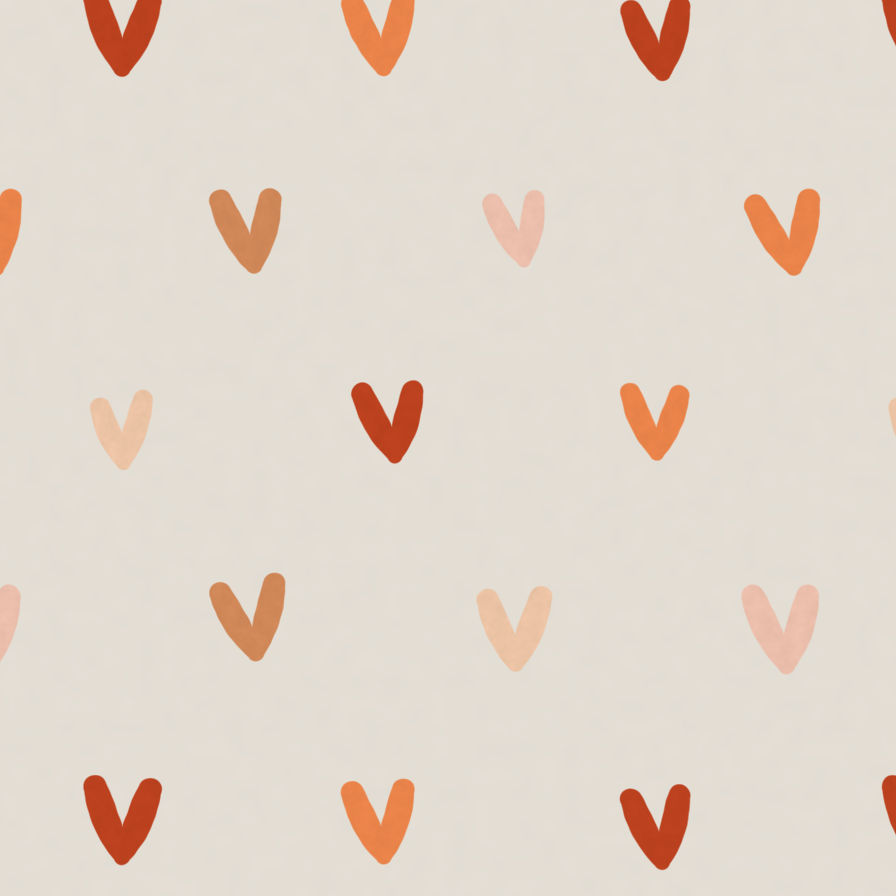
This pattern is drawn by a Shadertoy shader. Its source:

```glsl
// Hand-painted hearts scattered on warm paper: a staggered lattice whose colours
// repeat every 3 columns by 4 rows. Each heart is two swelling, bowed strokes that
// meet at a tip; hashes vary its pose and gradient noise roughens its paint.

// Layout, in canvas heights
const vec2 PITCH = vec2(0.297, 0.220);
const vec2 ORIGIN = vec2(0.129, 0.081);
const vec2 TILE = vec2(3.0, 4.0);
const vec2 JITTER = vec2(0.009, 0.007);

// Heart shape
const float HEIGHT = 0.076;       // tip centre to lobe centre
const float HALF_SPREAD = 0.0295; // half the distance between lobes
const float TIP_SHIFT = 0.007;    // mean sideways offset of the tip
const float LOBE_RADIUS = 0.0130;
const float TIP_RADIUS = 0.0095;
const float SWELL = 0.0040;       // extra stroke radius at mid length
const float BOW = 0.0020;         // outward bend of each stroke

// Variation between hearts
const float SIZE_VARY = 0.09;
const float LEAN_VARY = 0.008;
const float LOBE_VARY = 0.0045;

// Surface
const float EDGE_WOBBLE = 0.0009;
const float PAINT_GRAIN = 0.035;
const float PAPER_GRAIN = 0.008;

const vec3 PAPER = vec3(0.890, 0.868, 0.832);
const vec3 PAINT[5] = vec3[5](
    vec3(0.735, 0.255, 0.120),  // 0 brick red
    vec3(0.915, 0.515, 0.290),  // 1 orange
    vec3(0.815, 0.530, 0.345),  // 2 tan
    vec3(0.922, 0.765, 0.645),  // 3 peach
    vec3(0.918, 0.745, 0.670)); // 4 pink

// Paint of each heart in the tile, row by row from the bottom
const int PAINT_ORDER[12] = int[12](0, 1, 0,  2, 3, 4,  3, 0, 1,  2, 4, 1);

// Integer hash giving two values in 0..1
vec2 hash2(vec2 p) {
    uvec2 v = uvec2(ivec2(p)) * 1664525u + 1013904223u;
    v.x += v.y * 1664525u;
    v.y += v.x * 1664525u;
    v ^= v >> 16u;
    v.x += v.y * 1664525u;
    v.y += v.x * 1664525u;
    v ^= v >> 16u;
    return vec2(v & 65535u) / 65535.0;
}

float gradientDot(vec2 corner, vec2 p) {
    float angle = 6.28319 * hash2(corner).x;
    return dot(vec2(cos(angle), sin(angle)), p - corner);
}

float gradientNoise(vec2 p) {
    vec2 i = floor(p), f = p - i;
    vec2 u = f * f * f * (f * (f * 6.0 - 15.0) + 10.0);
    vec2 e = vec2(1.0, 0.0);
    return mix(mix(gradientDot(i, p), gradientDot(i + e, p), u.x),
               mix(gradientDot(i + e.yx, p), gradientDot(i + e.xx, p), u.x), u.y);
}

// Approximate distance to a stroke that swells and bows between its round ends
float strokeDistance(vec2 p, vec2 tip, vec2 lobe, float side) {
    vec2 axis = lobe - tip;
    float t = clamp(dot(p - tip, axis) / dot(axis, axis), 0.0, 1.0);
    float arch = 4.0 * t * (1.0 - t);
    vec2 outward = side * normalize(vec2(axis.y, -axis.x));
    vec2 spine = tip + axis * t + outward * BOW * arch;
    return length(p - spine) - mix(TIP_RADIUS, LOBE_RADIUS, t) - SWELL * arch;
}

float heartDistance(vec2 p, vec2 seed) {
    vec2 pose = 2.0 * hash2(seed + 17.0) - 1.0;
    vec2 shape = 2.0 * hash2(seed + 43.0) - 1.0;
    float size = 0.93 + SIZE_VARY * shape.x;
    p /= size;
    vec2 tip = vec2(TIP_SHIFT + LEAN_VARY * pose.x, -0.5 * HEIGHT);
    float lobeRise = 0.002 + LOBE_VARY * pose.y;
    float spread = HALF_SPREAD * (1.0 + 0.08 * shape.y);
    vec2 leftLobe = vec2(-spread, 0.5 * HEIGHT - lobeRise);
    vec2 rightLobe = vec2(spread, 0.5 * HEIGHT + lobeRise);
    return size * min(strokeDistance(p, tip, leftLobe, -1.0),
                      strokeDistance(p, tip, rightLobe, 1.0));
}

void mainImage(out vec4 fragColor, in vec2 fragCoord) {
    vec2 uv = fragCoord / iResolution.y;
    float pixel = 1.0 / iResolution.y;

    // Staggered lattice cell and position within it
    vec2 grid = (uv - ORIGIN) / PITCH;
    float row = floor(grid.y + 0.5);
    grid.x -= 0.5 * mod(row, 2.0);
    vec2 cell = vec2(floor(grid.x + 0.5), row);
    vec2 seed = mod(cell, TILE);
    vec2 local = (grid - cell) * PITCH - JITTER * (2.0 * hash2(seed + 5.0) - 1.0);

    // Heart coverage with a slightly uneven brush edge
    float d = heartDistance(local, seed) + EDGE_WOBBLE * gradientNoise(uv * 70.0);
    float coverage = 1.0 - smoothstep(-pixel, pixel, d);

    // Mottled paint over faintly grained paper
    float grain = gradientNoise(uv * 60.0) + 0.6 * gradientNoise(uv * 170.0);
    vec3 paint = PAINT[PAINT_ORDER[int(seed.x + TILE.x * seed.y)]] * (1.0 + PAINT_GRAIN * grain);
    vec3 paper = PAPER * (1.0 + PAPER_GRAIN * gradientNoise(uv * 40.0));
    fragColor = vec4(mix(paper, paint, coverage), 1.0);
}
```
